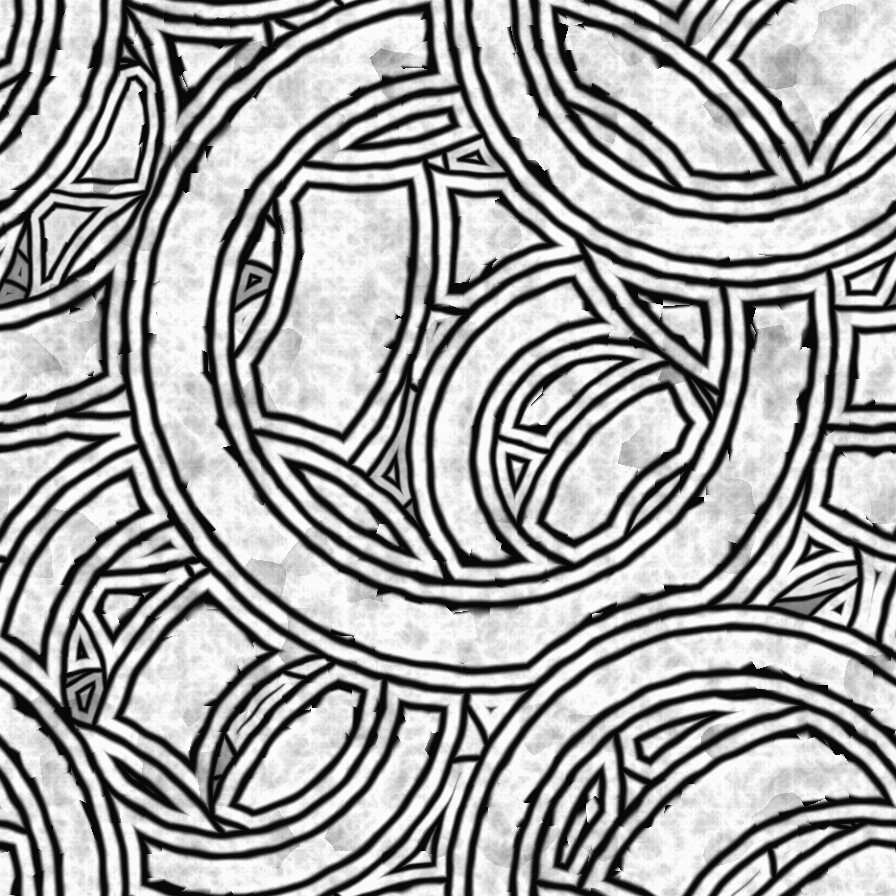
Write a three.js fragment shader that draws this texture map.

```glsl
// Stacked marble rings with inked outlines, tiling in both directions.
// Rings are tested from the top down; the distance to the visible piece's
// border gives a line on the border and a second, ragged line inset from it.

#define RINGS 18
#define FIRST_CENTER vec2(0.82, 0.003)
#define CENTER_STEP vec2(0.715, 0.622)
#define BAND 0.30          // band width of the top ring, as a share of radius
#define WIDEN 0.14         // growth of the band over the next rings
#define INSET 0.0230       // distance between border line and inset line
#define INK_CORE 0.0013    // half width of the solid ink
#define INK_FADE 0.0073    // where the ink has faded out
#define TOOTH 0.014        // height of the ragged bumps
#define VEINS 0.34         // contrast of the fine marble veins
#define CLOUDS 0.10        // contrast of the broad marble clouds
#define HALO 0.06          // bright rim beside the ink

varying vec2 vUv;

vec2 hash2(vec2 p) {
  vec3 q = fract(p.xyx * vec3(0.1031, 0.1030, 0.0973));
  q += dot(q, q.yzx + 33.33);
  return fract((q.xx + q.yz) * q.zy);
}

// Wraps a lattice cell into n repeats
vec2 wrapCell(vec2 cell, float n) {
  return floor(mod(cell + 0.5, n)) + n * 0.37;
}

float cornerSlope(vec2 cell, vec2 offset, float n) {
  float angle = 6.2832 * hash2(wrapCell(cell, n)).x;
  return dot(vec2(cos(angle), sin(angle)), offset);
}

// Gradient noise with n cells across the tile
float noise(vec2 uv, float n) {
  vec2 p = uv * n, i = floor(p), f = p - i, e = vec2(1.0, 0.0);
  vec2 u = f * f * f * (f * (f * 6.0 - 15.0) + 10.0);
  float low = mix(cornerSlope(i, f, n), cornerSlope(i + e, f - e, n), u.x);
  float high = mix(cornerSlope(i + e.yx, f - e.yx, n),
                   cornerSlope(i + 1.0, f - 1.0, n), u.x);
  return mix(low, high, u.y);
}

// Nearest cell point: distance, random value and a tilted plane of the cell
vec3 facets(vec2 uv, float n) {
  vec2 p = uv * n, i = floor(p), f = p - i;
  vec3 nearest = vec3(4.0, 0.0, 0.0);
  for (int y = -1; y <= 1; y++) {
    for (int x = -1; x <= 1; x++) {
      vec2 o = vec2(float(x), float(y));
      vec2 h = hash2(wrapCell(i + o, n));
      vec2 away = o + 0.15 + 0.7 * h - f;
      float d = length(away), pick = fract(h.x * 7.0 + h.y * 5.0);
      float turn = 40.0 * pick;
      float tilt = dot(away, vec2(cos(turn), sin(turn)));
      if (d < nearest.x) nearest = vec3(d, pick, tilt);
    }
  }
  return nearest;
}

// x: distance to the border of the visible piece, y: its depth in the stack
vec2 ringStack(vec2 uv) {
  float edge = 1.0;
  for (int k = 0; k < RINGS; k++) {
    float i = float(k);
    vec2 center = FIRST_CENTER + i * CENTER_STEP;
    float radius = 0.2 + 0.2 * fract(0.6 + 0.38 * i);
    float r = length(fract(uv - center + 0.5) - 0.5);
    float widen = 1.0 + WIDEN * clamp(i - 1.0, 0.0, 4.0);
    float halfBand = 0.5 * BAND * radius * widen;
    float d = abs(r - radius + halfBand) - halfBand;
    edge = min(edge, abs(d));
    if (d < 0.0) return vec2(edge, i / float(RINGS));
  }
  return vec2(edge, 1.0);
}

float marble(vec2 uv) {
  float veins = 0.0, clouds = 0.0, amp = 0.8, n = 26.0;
  for (int k = 0; k < 4; k++) {
    veins += amp * abs(noise(uv, n));
    clouds += amp * noise(uv, n * 0.5);
    amp *= 0.75;
    n *= 2.0;
  }
  // A few dark facets with crisp sides
  vec2 warped = uv + 0.012 * vec2(noise(uv, 22.0), noise(uv + 0.5, 26.0));
  vec3 facet = facets(warped, 19.0);
  float stain = smoothstep(0.6, 1.0, facet.y) * max(0.0, 0.4 + facet.z);
  return 1.06 - VEINS * veins + CLOUDS * clouds - 0.24 * stain;
}

void main() {
  vec2 wobble = vec2(noise(vUv, 30.0), noise(vUv + 0.5, 34.0));
  vec2 piece = ringStack(vUv + 0.003 * wobble);
  float thin = smoothstep(0.3, 0.9, piece.y);
  float dim = smoothstep(0.7, 1.0, piece.y);

  // Ragged wedges, present only along some stretches
  float rough = smoothstep(-0.15, 0.25, noise(vUv, 7.0));
  float tooth = TOOTH * rough * max(0.0, facets(vUv, 38.0).z - 0.05);

  // Border line and inset line, finer on the lowest pieces
  float edge = piece.x / mix(1.0, 0.6, thin);
  float past = edge - INSET;
  float fromInk = min(edge - 0.3 * tooth, max(past - tooth, -past));
  float ink = 1.0 - smoothstep(INK_CORE, INK_FADE, fromInk);

  // Marble, bright rim, soft smudges and ink
  float rim = (fromInk - 0.0100) / 0.003;
  float tone = marble(vUv) + HALO * exp(-rim * rim);
  tone *= 1.0 - 0.2 * rough * exp(-max(fromInk, 0.0) / 0.007);
  tone = clamp(tone, 0.0, 0.985) * mix(1.0, 0.55, dim);
  gl_FragColor = vec4(vec3(mix(tone, 0.03, ink)), 1.0);
}
```
